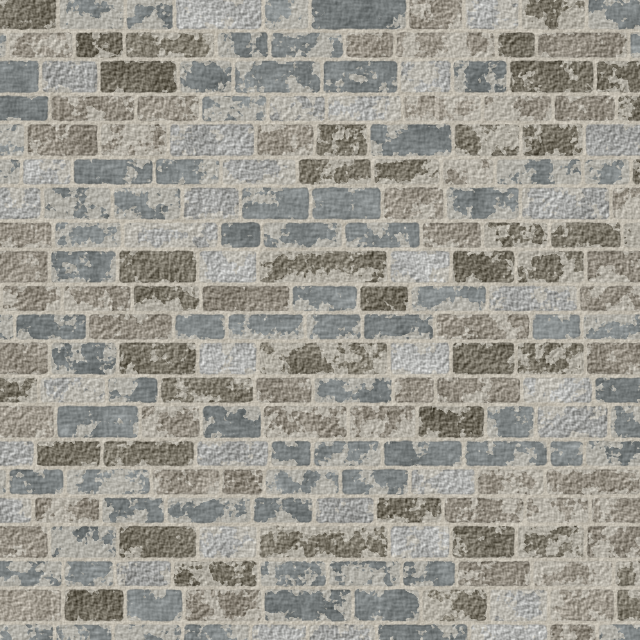
Give the GLSL for this texture, as a WebGL 1 fragment shader.

```glsl
precision highp float;
// Weathered grey stone wall: 21 courses of tall and short rounded blocks, about
// nine across, in pale mortar. Courses and joints come from loops over jittered
// positions; gradient noise carves the grain, the scratches and the worn patches.
uniform vec2 u_resolution;

const float BLOCKS_ACROSS = 9.2;
const float MORTAR_WIDTH = 0.0058;
const float CORNER_RADIUS = 0.006;
const vec3 MORTAR = vec3(0.755, 0.732, 0.682);
const vec3 SLATE = vec3(0.490, 0.510, 0.510);
const vec3 UMBER = vec3(0.460, 0.440, 0.390);
const vec3 TAUPE = vec3(0.585, 0.560, 0.515);
const vec3 PALE = vec3(0.660, 0.662, 0.652);
const vec3 WORN = vec3(0.740, 0.725, 0.685);

vec2 hash2(vec2 p) {
  vec3 q = fract(p.xyx * vec3(0.1031, 0.1030, 0.0973));
  q += dot(q, q.yzx + 33.33);
  return fract((q.xx + q.yz) * q.zy);
}

float corner(vec2 cell, vec2 offset) {
  float angle = 6.2832 * hash2(cell).x;
  return dot(vec2(cos(angle), sin(angle)), offset);
}

float gradientNoise(vec2 p) {
  vec2 i = floor(p), f = fract(p), e = vec2(1.0, 0.0);
  vec2 w = f * f * f * (f * (f * 6.0 - 15.0) + 10.0);
  float low = mix(corner(i, f), corner(i + e, f - e), w.x);
  float high = mix(corner(i + e.yx, f - e.yx), corner(i + 1.0, f - 1.0), w.x);
  return mix(low, high, w.y);
}

float fbm(vec2 p) {
  return gradientNoise(p) + 0.6 * gradientNoise(p * 2.1 + 17.3);
}

// Slope of the noise surface towards a light at the upper left
float relief(vec2 p, float scale) {
  vec2 q = p * scale;
  return fbm(q) - fbm(q + vec2(-0.35, 0.35));
}

float isTall(float row) {
  float even = 1.0 - step(1.0, mod(row + step(8.5, row) + 0.5, 2.0));
  return even * step(0.6, abs(mod(row + 0.5, 6.0) - 3.5));
}

// Some tall courses share one layout, with a long stone in the middle
float isFeature(float row) {
  return isTall(row) * step(7.5, row) * step(2.0, mod(row + 0.5, 3.0));
}

// Returns row number, top and bottom, measured downwards
vec3 findCourse(float depth) {
  vec3 course = vec3(0.0);
  float top = -0.0065;
  for (int i = 0; i < 21; i++) {
    float row = float(i);
    float height = mix(0.0443, 0.0547, isTall(row));
    if (depth >= top) course = vec3(row, top, top + height);
    top += height;
  }
  return course;
}

float jointPosition(float index, float seed, float feature) {
  float jitter = hash2(vec2(index + 3.0, seed * 7.0 + 11.0)).x - 0.5;
  float phase = fract(seed * 0.5 + 0.35 * hash2(vec2(seed, 71.0)).y);
  float plain = index + 0.5 * jitter - 0.3 - phase;
  float stretched = index + 0.2 * jitter + 0.38 * sign(index - 5.5) - 0.87;
  return mix(plain, stretched, feature) / BLOCKS_ACROSS;
}

// Returns block number, left and right
vec3 findBlock(float x, float seed, float feature) {
  vec3 block = vec3(0.0, -1.0, 2.0);
  for (int i = 0; i < 13; i++) {
    float joint = jointPosition(float(i), seed, feature);
    if (joint <= x) block.xy = vec2(float(i), joint);
    else block.z = min(block.z, joint);
  }
  return block;
}

float roundedBox(vec2 p, vec2 halfSize, float radius) {
  vec2 q = abs(p) - halfSize + radius;
  return length(max(q, 0.0)) + min(max(q.x, q.y), 0.0) - radius;
}

vec3 stoneColour(float pick) {
  vec3 colour = pick < 0.34 ? SLATE : UMBER;
  if (pick > 0.56) colour = TAUPE;
  return pick > 0.84 ? PALE : colour;
}

void main() {
  vec2 uv = gl_FragCoord.xy / u_resolution;
  float pixel = 1.0 / min(u_resolution.x, u_resolution.y);

  // Layout, with slightly uneven edges
  vec2 wobble = vec2(fbm(uv * 45.0), fbm(uv * 45.0 + 90.0));
  vec2 p = vec2(uv.x, 1.0 - uv.y) + 0.0013 * wobble;
  vec3 course = findCourse(p.y);
  float feature = isFeature(course.x);
  float seed = mix(course.x, 8.0, feature);
  vec3 block = findBlock(p.x, seed, feature);
  vec2 low = vec2(block.y, course.y), high = vec2(block.z, course.z);
  float edge = roundedBox(p - 0.5 * (low + high), 0.5 * (high - low - MORTAR_WIDTH), CORNER_RADIUS);

  // Stone type; the shared layout alternates dark and pale around its middle
  vec2 id = vec2(block.x + 5.0, seed * 3.0 + 29.0);
  vec2 random = hash2(id);
  float pick = random.x;
  if (feature > 0.5 && abs(block.x - 5.0) < 2.5) pick = mod(block.x + 0.5, 2.0) > 1.0 ? 0.45 : 0.95;
  float smoothStone = 1.0 - step(0.34, pick);

  // Grain and scratches
  float grain = relief(uv, 135.0);
  float scratches = gradientNoise(uv * vec2(45.0, 210.0)) + 0.6 * gradientNoise(uv * vec2(210.0, 50.0) + 40.0);
  vec3 stone = stoneColour(pick) + 0.08 * (random.y - 0.5);
  stone += mix(0.21 * grain, 0.07 * grain + 0.10 * scratches, smoothStone);
  stone += 0.09 * fbm(uv * 18.0 + id);
  stone *= 1.0 - 0.12 * smoothstep(-0.004, 0.0, edge);

  // Ragged pale wear, stronger near the block edges
  float patches = fbm(uv * 24.0 + id * 1.7) + 0.45 * fbm(uv * 110.0);
  float rim = smoothstep(-0.012, 0.0, edge);
  float wear = smoothstep(0.0, 0.16, patches + 0.5 * hash2(id + 50.0).x - 0.38 + 0.18 * rim);
  stone = mix(stone, WORN + 0.15 * grain, 0.8 * wear);

  // Mortar and final blend
  vec3 mortar = MORTAR + 0.10 * relief(uv, 160.0) + 0.05 * fbm(uv * 30.0);
  float cover = 1.0 - smoothstep(-pixel, pixel, edge + 0.0009 * fbm(uv * 140.0));
  gl_FragColor = vec4(mix(mortar, stone, cover), 1.0);
}
```
